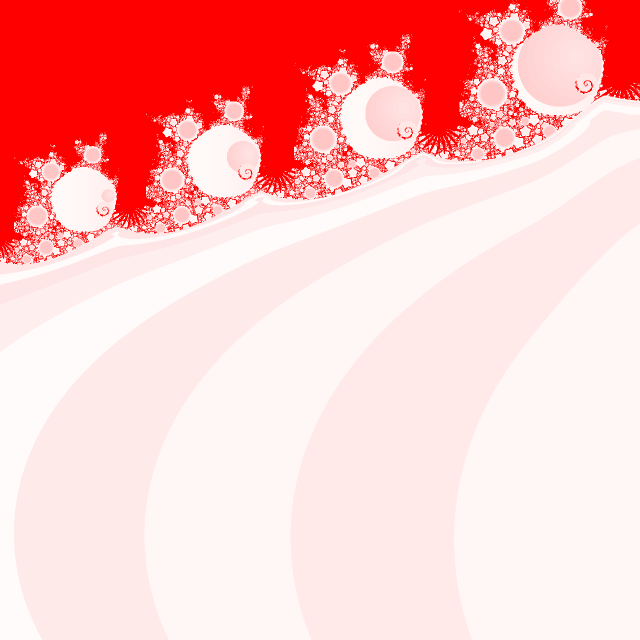
A Shadertoy shader for this background:

```glsl
const int AA = 2;                              // samples per pixel side
const int OCTAVES = 7;                         // sizes of lace bubble
const vec2 FOCUS = vec2(-1.697, 0.189);        // centre of the self-similar scaling
const vec2 STAR = vec2(1.899, 0.488);          // first star, from FOCUS
const float GROWTH = 1.12;                     // scale from one motif to the next
const float CELL = 0.228;                      // width of the first motif
const float SLOPE = 0.257;                     // slope of the row of stars
const vec3 RED = vec3(1.0, 0.0, 0.0);
const vec3 PINK = vec3(1.0, 0.74, 0.74);
const vec3 WHITE = vec3(1.0, 0.975, 0.97);
const vec3 BIG_DISC = vec3(-0.31, 0.045, 0.222);
const vec3 CURL = vec3(-0.17, -0.02, 0.055);

// Tint of each escape band, from the fractal edge outwards
const float BANDS[8] = float[8](0.90, 0.985, 0.90, 0.933, 0.984, 0.918, 0.965, 0.914);

// Smaller discs of a motif: centre and radius
const vec3 DISCS[7] = vec3[7](
    vec3(-0.25, 0.355, 0.06), vec3(-0.535, 0.24, 0.065), vec3(-0.63, -0.065, 0.075),
    vec3(-0.57, -0.28, 0.055), vec3(-0.35, -0.25, 0.034), vec3(-0.70, -0.36, 0.033),
    vec3(-0.47, -0.20, 0.022));

// Tapered branches of a motif: root and tip
const vec4 BRANCHES[8] = vec4[8](
    vec4(-0.30, 0.22, -0.12, 0.58), vec4(-0.27, 0.34, -0.38, 0.46),
    vec4(-0.50, 0.15, -0.54, 0.45), vec4(-0.53, 0.24, -0.81, 0.34),
    vec4(-0.60, -0.05, -0.72, 0.20), vec4(-0.62, -0.12, -0.90, -0.16),
    vec4(-0.18, 0.02, -0.07, 0.25), vec4(-0.50, 0.04, -0.66, 0.17));

vec2 hash2(vec2 p) {
    return fract(sin(vec2(dot(p, vec2(127.1, 311.7)), dot(p, vec2(269.5, 183.3)))) * 43758.5453);
}

float taper(vec2 p, vec4 s, float rootRadius) {
    vec2 axis = s.zw - s.xy;
    float h = clamp(dot(p - s.xy, axis) / dot(axis, axis), 0.0, 1.0);
    return length(p - s.xy - axis * h) - rootRadius * (1.0 - h);
}

// Depth inside the lace, positive within, with a ragged outline
float lace(vec2 q) {
    float d = (q.y - SLOPE * q.x) / (1.0 + (GROWTH - 1.0) * q.x) + 0.01;
    d = min(d, length(q - BIG_DISC.xy) - 0.25);
    d = min(d, length(q - DISCS[2].xy) - 0.15);
    for (int i = 0; i < 8; i++) d = min(d, taper(q, BRANCHES[i], 0.12));
    vec2 s = sin(q * 47.0 + 2.0 * sin(q.yx * 31.0));
    vec2 f = sin(q.yx * 113.0 + 2.0 * sin(q * 83.0));
    return -d + 0.022 * s.x * s.y + 0.016 * f.x * f.y;
}

// Scalloped lower edge of the fractal, its cusps rounded by softness
float scallop(float t, float softness) {
    float s = sin(3.14159 * pow(fract(t + 0.09), 0.8));
    return -0.10 - 0.14 * sqrt((s * s + softness) / (1.0 + softness));
}

float lift(float t) {
    return 0.08 * smoothstep(2.5, 3.1, t);
}

// Nested bands whose potential doubles outwards
vec3 escapeBands(float t, float w) {
    float drop = max(-0.16 - w, 0.0);
    float wave = (scallop(t, 0.01 + 3.0 * drop) + 0.2) * exp(-5.0 * drop);
    float depth = max(-0.2 - w + wave + lift(t), 0.0001);
    float reach = 1.14 * (1.0 - pow(abs(1.0 - depth / 2.05), 2.0));
    float level = floor(log2(max(reach, 0.0001)) + 1.01 * t - 0.30);
    float tint = BANDS[int(clamp(level + 6.0, 0.0, 7.0))];
    if (level > 1.5) tint = 0.965;
    return vec3(1.0, tint, tint);
}

// Bubbles of many sizes, the largest painted last
vec3 bubbles(vec2 q) {
    vec3 color = RED;
    for (int i = OCTAVES - 1; i >= 0; i--) {
        float freq = 14.0 * pow(1.6, float(i));
        float a = 0.6 + 1.3 * float(i);
        mat2 turn = mat2(cos(a), sin(a), -sin(a), cos(a));
        vec2 g = turn * q * freq + 7.3 * float(i);
        vec2 h = hash2(floor(g));
        vec2 c = fract(g) - 0.5 - (h - 0.5) * 0.24;
        float inside = lace(q - c * turn / freq) - 0.2 / freq;
        float r = (0.16 + 0.22 * h.x) * smoothstep(0.0, 0.03, inside) * step(h.y, 0.68);
        // Ragged rims break up the round outlines
        float d = length(c) * (1.0 + 0.14 * sin(5.0 * atan(c.y, c.x) + 40.0 * h.y));
        if (d < r * 1.2) color = RED;
        if (d < r) color = mix(mix(PINK, WHITE, h.x), WHITE, smoothstep(0.4, 1.0, d / r));
    }
    return color;
}

// One motif: lace, spoked star, discs and curl
vec3 motif(vec2 q, float k) {
    vec3 color = bubbles(q);
    float sr = length(q);
    float spokes = cos(22.0 * atan(q.y, q.x) + 30.0 * sr);
    if (spokes > mix(-1.0, 1.0, (sr - 0.05) / 0.10)) color = RED;
    for (int i = 0; i < 7; i++) {
        float d = length(q - DISCS[i].xy) / DISCS[i].z;
        if (d < 1.0) color = mix(PINK, WHITE, smoothstep(0.65, 1.0, d) * 0.8 + 0.15);
    }
    vec2 b = q - BIG_DISC.xy;
    float angle = atan(b.y, b.x);
    float rim = BIG_DISC.z * (1.0 + 0.025 * sin(5.0 * angle) + 0.012 * sin(43.0 * angle));
    if (length(b) < rim) {
        color = mix(WHITE, vec3(1.0, 0.92, 0.92), smoothstep(-0.1, 0.2, b.x) * 0.6);
        vec2 heart = q - vec2(-0.145 - 0.052 * k, 0.075);
        float r = max(0.045 + 0.053 * k, 0.02);
        float ring = floor(5.0 * length(heart - vec2(0.4 * r, 0.2 * r)) / r) / 5.0;
        if (length(heart) < r) color = vec3(1.0, vec2(0.89 - 0.06 * ring));
    }
    vec2 c = q - CURL.xy;
    float cr = length(c);
    if (cr < CURL.z) {
        float turns = fract(atan(c.y, c.x) / 6.28318 + 0.7 * log(cr + 0.002));
        float speckle = hash2(floor(q * 160.0)).x;
        color = abs(turns - 0.5) < 0.14 * speckle ? RED : mix(PINK, WHITE, 0.7);
    }
    return color;
}

vec3 scene(vec2 p) {
    vec2 v = p - FOCUS;
    float t = log(v.x / STAR.x) / log(GROWTH);
    float w = (v.y / v.x - SLOPE) * STAR.x / CELL;
    if (w < scallop(t, 0.01) + lift(t)) return escapeBands(t, w);
    float k = ceil(t - 0.12);
    return motif((v / pow(GROWTH, k) - STAR) / CELL, k);
}

void mainImage(out vec4 fragColor, in vec2 fragCoord) {
    vec3 sum = vec3(0.0);
    for (int i = 0; i < AA * AA; i++) {
        vec2 offset = (vec2(i % AA, i / AA) + 0.5) / float(AA) - 0.5;
        sum += scene((fragCoord + offset) / iResolution.xy);
    }
    fragColor = vec4(sum / float(AA * AA), 1.0);
}
```
